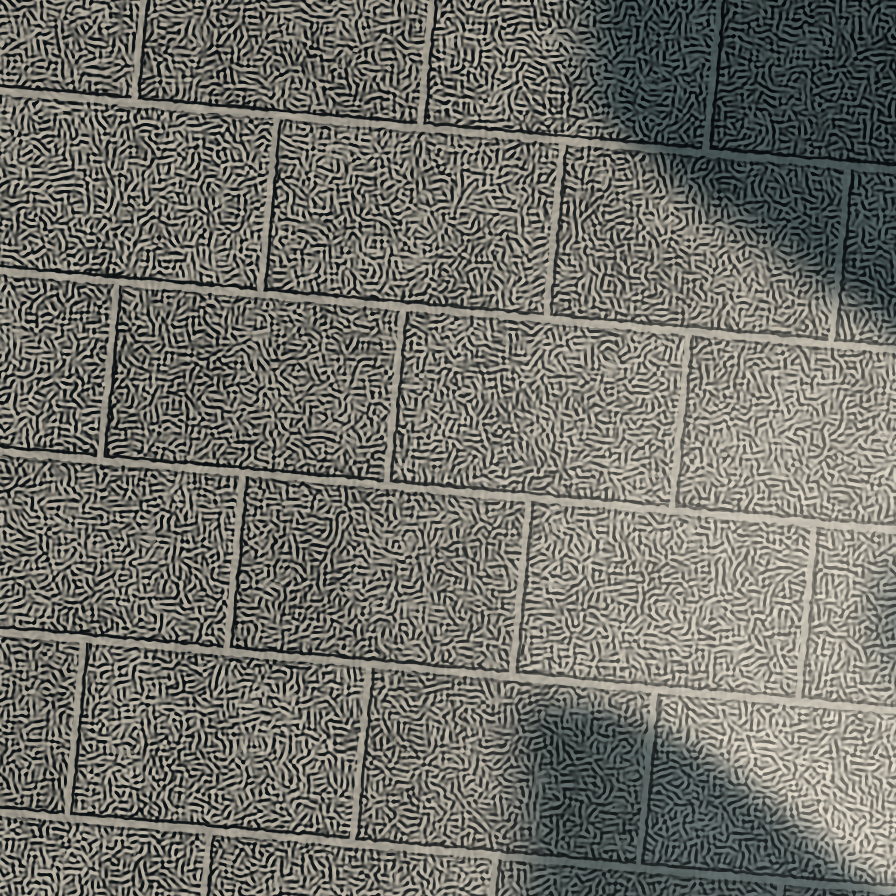
A WebGL 2 fragment shader for this texture:

```glsl
#version 300 es
precision highp float;
// Tilted block wall in running bond, with pale raised joints and dark edges.
// A worm-like relief made of randomly oriented wave packets covers each block;
// warm haze softens the right side and two slanting blue shadows cross it.
uniform vec2 u_resolution;
out vec4 outColor;

#define TILT vec2(0.094, 0.088)
#define BLOCK vec2(0.3216, 0.2012)
#define ORIGIN vec2(0.160, 0.1016)
#define JOINT_HALF vec2(0.0035, 0.0040)
#define EDGE_WIDTH 0.0036
#define PACKET_SIZE 0.0104
#define WAVES_PER_PACKET 1.36
#define GRIT_DARK vec3(0.045, 0.065, 0.075)
#define GRIT_LIGHT vec3(0.70, 0.675, 0.62)
#define HAZE_DARK vec3(0.42, 0.41, 0.38)
#define HAZE_LIGHT vec3(0.83, 0.805, 0.75)
#define SHADOW_TINT vec3(0.44, 0.54, 0.59)

vec3 hash3(vec2 p) {
  vec3 q = fract(p.xyx * vec3(0.1031, 0.1030, 0.0973));
  q += dot(q, q.yxz + 33.33);
  return fract((q.xxy + q.yzz) * q.zyx);
}

float valueNoise(vec2 p) {
  vec2 cell = floor(p), f = fract(p);
  f = f * f * (3.0 - 2.0 * f);
  float low = mix(hash3(cell).x, hash3(cell + vec2(1, 0)).x, f.x);
  float high = mix(hash3(cell + vec2(0, 1)).x, hash3(cell + vec2(1, 1)).x, f.x);
  return mix(low, high, f.y);
}

// Sum of small wave packets with random place and phase;
// their directions lean toward level and upright
float wormRelief(vec2 p) {
  vec2 cell = floor(p);
  float sum = 0.0;
  for (int j = -1; j <= 1; j++) {
    for (int i = -1; i <= 1; i++) {
      vec2 id = cell + vec2(i, j);
      vec3 rnd = hash3(id + 17.0);
      vec2 d = p - id - rnd.xy;
      float angle = 6.2832 * rnd.z;
      angle -= 0.18 * sin(4.0 * angle);
      float phase = 6.2832 * hash3(id + 71.0).x;
      float wave = dot(d, vec2(cos(angle), sin(angle)));
      sum += exp(-3.2 * dot(d, d)) * cos(6.2832 * WAVES_PER_PACKET * wave + phase);
    }
  }
  return sum;
}

// Soft shadows bounded by slanted edges; y runs downward
float castShadow(vec2 p) {
  float wobble = 0.025 * (valueNoise(p * 9.0) - 0.5);
  float upperEdge = p.y - 0.165 - 0.72 * (p.x - 0.703) + wobble;
  float upper = smoothstep(0.60, 0.70, p.x) * smoothstep(0.035, -0.045, upperEdge);
  float lowerEdge = p.y - 0.795 - 0.70 * (p.x - 0.703) + wobble;
  float lower = smoothstep(0.53, 0.63, p.x) * smoothstep(-0.035, 0.035, lowerEdge);
  lower *= smoothstep(0.755, 0.815, p.y);
  float side = 0.55 * smoothstep(0.085, 0.0, length((p - vec2(1.02, 0.69)) * vec2(1.0, 0.7)));
  return max(max(upper, 0.85 * lower), side);
}

// Smooth bar of given half width around zero
float bar(float d, float halfWidth, float soft) {
  return 1.0 - smoothstep(halfWidth - soft, halfWidth + soft, abs(d));
}

void main() {
  vec2 p = gl_FragCoord.xy / u_resolution;
  p.y = 1.0 - p.y;
  float soft = max(0.0010, 0.5 / u_resolution.y);

  // Wall coordinates and running bond
  vec2 wall = p + vec2(TILT.x * p.y, -TILT.y * p.x);
  vec2 grid = (wall - ORIGIN) / BLOCK;
  float row = floor(grid.y);
  grid.x += 0.5 * mod(row + 1.0, 2.0);
  vec2 block = vec2(floor(grid.x), row);
  vec2 ragged = vec2(valueNoise(wall * 150.0), valueNoise(wall * 150.0 + 40.0)) - 0.5;
  vec2 toJoint = (fract(grid + 0.5) - 0.5) * BLOCK + 0.0025 * ragged;

  // Light: haze grows toward the lower right, shadows remove most of it
  float shadow = castShadow(p);
  float haze = smoothstep(0.25, 0.95, p.x) * smoothstep(0.0, 0.62, p.y);
  haze *= 1.0 - 0.65 * shadow;
  vec3 dark = mix(GRIT_DARK, HAZE_DARK, haze);
  vec3 light = mix(GRIT_LIGHT, HAZE_LIGHT, haze);

  // Block relief, with patchy level, fine grain and small pale chips
  float relief = wormRelief(p / PACKET_SIZE);
  float patches = valueNoise(wall * 28.0) - 0.5;
  float grain = valueNoise(p * 270.0 + 31.0) - 0.5;
  float tone = smoothstep(-0.76, 0.56, relief + 0.2 * patches + 0.4 * grain);
  float chip = smoothstep(0.89, 0.95, valueNoise(wall * 75.0 + 9.0));
  tone = mix(tone, 0.9, 0.6 * chip);
  vec3 color = mix(dark, light, tone);
  color *= 0.96 + 0.08 * hash3(block + 5.0).x;
  color *= 0.92 + 0.16 * valueNoise(wall * 210.0);

  // Dark edges right of the upright joints and above the level ones
  vec2 edgeOffset = JOINT_HALF + 0.5 * EDGE_WIDTH;
  float uprightEdge = bar(toJoint.x - edgeOffset.x, 0.5 * EDGE_WIDTH, soft);
  float levelEdge = bar(toJoint.y + edgeOffset.y, 0.5 * EDGE_WIDTH, soft);
  float underEdge = 0.45 * bar(toJoint.y - edgeOffset.y, 0.4 * EDGE_WIDTH, soft);
  float edge = max(max(uprightEdge, levelEdge), underEdge);
  color = mix(color, dark * 0.9, edge * (0.95 - 0.3 * haze));

  // Pale joints, lightly worn
  float joint = max(bar(toJoint.x, JOINT_HALF.x, soft), bar(toJoint.y, JOINT_HALF.y, soft));
  float wear = 0.80 + 0.18 * valueNoise(wall * vec2(90.0, 130.0)) + 0.06 * relief;
  color = mix(color, mix(dark, light, wear), joint);

  color *= mix(vec3(1.0), SHADOW_TINT, shadow);
  outColor = vec4(color, 1.0);
}
```
